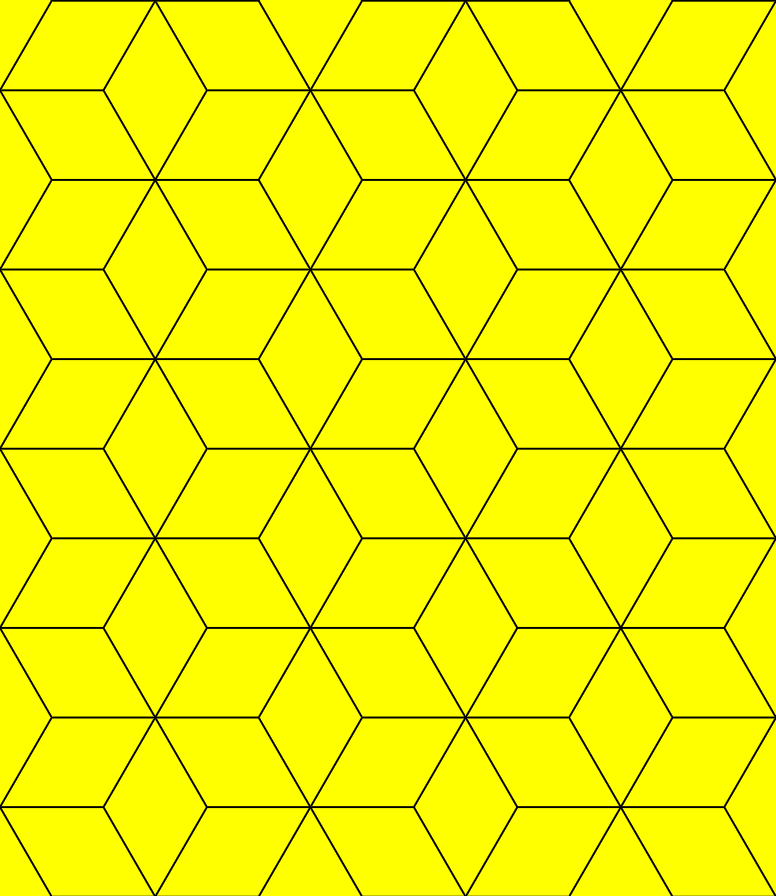
A WebGL 1 fragment shader for this pattern:

```glsl
precision highp float;

// Thin black tumbling-block rhombi on flat yellow, 2.5 by 5 repeats.
// Each point finds the nearest centre of a hexagonal lattice; three lines
// through that centre reach the hexagon corners and outline the rhombi.

uniform vec2 u_resolution;

const float SQRT3 = 1.7320508;

// Offset from the nearest hexagon centre; centres lie one unit apart.
vec2 hexOffset(vec2 p) {
    vec2 cell = vec2(SQRT3, 1.0);
    vec2 a = mod(p, cell) - 0.5 * cell;
    vec2 b = mod(p + 0.5 * cell, cell) - 0.5 * cell;
    // Mod recentring puts the two interleaved lattices at (1/2, 1/2) and (0, 0).
    return dot(a, a) < dot(b, b) ? a : b;
}

// Distance to the nearest of three lines at 0, 60 and 120 degrees.
float spokeDistance(vec2 q) {
    q = abs(q);
    return min(q.y, abs(0.5 * SQRT3 * q.x - 0.5 * q.y));
}

// Share of a pixel covered by a line of the given half width.
float lineCoverage(float dist, float halfWidth, float pixel) {
    return clamp((dist + halfWidth) / pixel + 0.5, 0.0, 1.0)
         - clamp((dist - halfWidth) / pixel + 0.5, 0.0, 1.0);
}

void main() {
    // Lattice units: one repeat is SQRT3 wide and 1 high.
    vec2 uv = gl_FragCoord.xy / u_resolution;
    vec2 p = uv * vec2(2.5 * SQRT3, 5.0);

    // Half a repeat sideways sets a centre on the lower edge; a slight drop
    // keeps the top row of lines inside the canvas.
    p += vec2(0.5 * SQRT3, 0.004);

    float dist = spokeDistance(hexOffset(p));
    float ink = lineCoverage(dist, 0.0054, 5.0 / u_resolution.y);

    vec3 yellow = vec3(1.0, 1.0, 0.0);
    vec3 black = vec3(0.0);
    gl_FragColor = vec4(mix(yellow, black, ink), 1.0);
}
```
